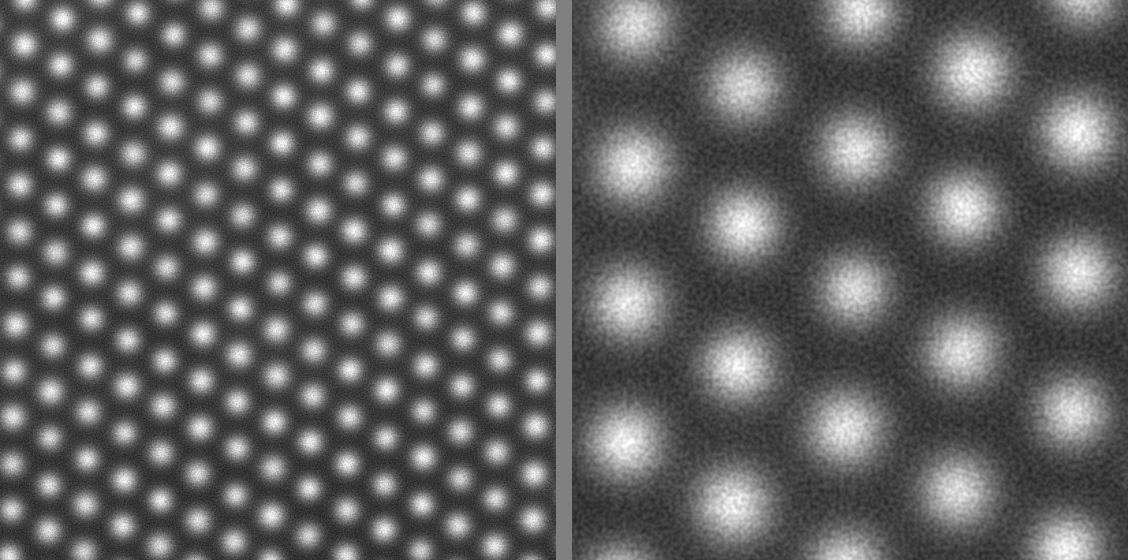
Left, the full canvas; right, a detail of the centre.
Reproduce this pattern procedurally as a WebGL 2 fragment shader.

```glsl
#version 300 es
precision highp float;
// Draws a slanted hexagonal lattice of soft, grainy grey spots, like an atomic micrograph.

uniform vec2 u_resolution;
out vec4 fragColor;

const float TAU = 6.28319;

// Lattice geometry, in canvas heights
const vec2 ORIGIN = vec2(0.0385, 0.7530);
const vec2 STEP_ACROSS = vec2(0.0656, -0.0368);
const vec2 STEP_DOWN = vec2(-0.0024, -0.0831);
const float CORE_SIGMA = 0.0147;
const float HALO_SIGMA = 0.0260;

float hash(vec2 p) {
    vec3 q = fract(vec3(p.xyx) * 0.1031);
    q += dot(q, q.yzx + 33.33);
    return fract((q.x + q.y) * q.z);
}

vec2 gradientAt(vec2 cell) {
    float angle = TAU * hash(cell);
    return vec2(cos(angle), sin(angle));
}

float gradientNoise(vec2 p) {
    vec2 i = floor(p), f = fract(p);
    vec2 w = f * f * f * (f * (f * 6.0 - 15.0) + 10.0);
    vec2 e = vec2(1.0, 0.0);
    float low = mix(dot(gradientAt(i), f),
                    dot(gradientAt(i + e.xy), f - e.xy), w.x);
    float high = mix(dot(gradientAt(i + e.yx), f - e.yx),
                     dot(gradientAt(i + e.xx), f - e.xx), w.x);
    return mix(low, high, w.y);
}

float gaussian(vec2 d, float sigma) {
    return exp(-dot(d, d) / (2.0 * sigma * sigma));
}

// One spot: a bright core within a faint halo, varied by its lattice cell
float spot(vec2 d, vec2 cell) {
    vec2 seed = cell + 80.0;
    vec2 drift = vec2(hash(seed), hash(seed + 41.0)) - 0.5;
    float gain = mix(0.92, 1.08, hash(seed + 97.0));
    float sigma = CORE_SIGMA * mix(0.95, 1.05, hash(seed + 153.0));
    d -= 0.0030 * drift;
    return gain * (0.64 * gaussian(d, sigma) + 0.10 * gaussian(d, HALO_SIGMA));
}

// Sum of the spots around p
float lattice(vec2 p) {
    mat2 basis = mat2(STEP_ACROSS, STEP_DOWN);
    vec2 nearest = round(inverse(basis) * (p - ORIGIN));
    float light = 0.0;
    for (int j = -1; j <= 1; j++) {
        for (int i = -1; i <= 1; i++) {
            vec2 cell = nearest + vec2(i, j);
            light += spot(p - ORIGIN - basis * cell, cell);
        }
    }
    return light;
}

// Fine sensor grain from two turned layers
float grain(vec2 p) {
    mat2 turn = mat2(0.8, 0.6, -0.6, 0.8);
    return gradientNoise(p * 410.0 + 700.0)
         + 0.8 * gradientNoise(turn * p * 290.0 + 900.0);
}

void main() {
    vec2 p = gl_FragCoord.xy / u_resolution.y;

    // Scan lines wobble sideways
    float wobble = 0.0022 * gradientNoise(vec2(5.5, p.y * 300.0));
    float light = lattice(p + vec2(wobble, 0.0));

    // Uneven background, lighter towards the top
    float base = 0.125 + 0.035 * p.y + 0.03 * gradientNoise(p * 4.0 + 20.0);

    // Grain grows with brightness
    float shade = base + light + grain(p) * (0.085 + 0.08 * light);
    fragColor = vec4(vec3(clamp(shade, 0.0, 1.0)), 1.0);
}
```
